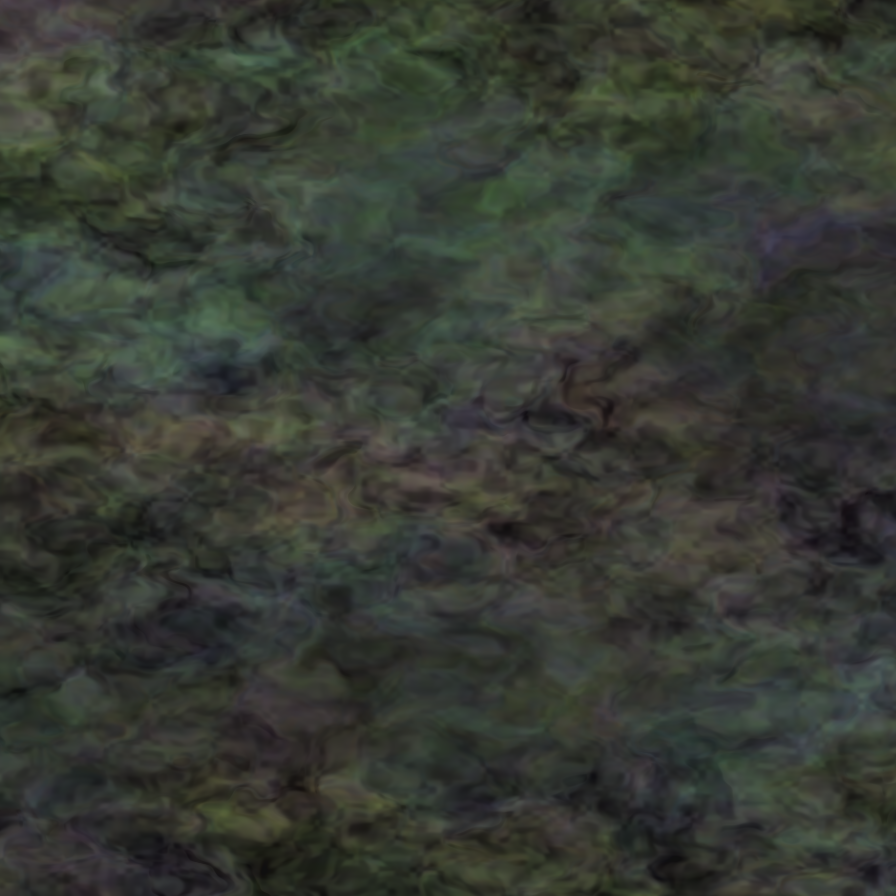
A Shadertoy shader for this texture:

```glsl
// Dark mossy ground: grey-green mottling in horizontally drawn, ragged patches.

const vec3  BASE_COLOR   = vec3(0.212, 0.222, 0.200);
const vec3  LIGHT_AXIS   = vec3(0.99, 1.04, 0.94);      // hue of brightness changes
const vec3  MOSS_TINT    = vec3(-0.005, 0.009, -0.013); // green against violet grey
const vec3  EARTH_TINT   = vec3(0.009, 0.000, -0.008);  // brown against slate
const float CONTRAST     = 0.042;
const float FLECK_DEPTH  = 0.045;
const float PATCH_FREQ   = 5.0;   // coarsest patches per canvas height
const float STRETCH      = 0.46;  // horizontal frequency of coarse patches
const float FINE_STRETCH = 0.74;  // horizontal frequency of fine grain
const float WARP         = 0.022;
const float NOISE_SIGMA  = 0.20;  // typical deviation of one noise layer

float hash(ivec2 cell, int seed) {
    uvec2 q = uvec2(cell) * uvec2(1597334673u, 3812015801u);
    uint h = q.x ^ q.y ^ (uint(seed) * 2654435769u);
    h = (h ^ (h >> 16)) * 2246822519u;
    h = (h ^ (h >> 13)) * 3266489917u;
    return float((h ^ (h >> 16)) >> 8) / 16777216.0;
}

// Smooth value noise, centred on zero.
float noise(vec2 p, int seed) {
    ivec2 c = ivec2(floor(p));
    vec2 f = fract(p);
    f = f * f * f * (f * (f * 6.0 - 15.0) + 10.0);
    float low  = mix(hash(c, seed), hash(c + ivec2(1, 0), seed), f.x);
    float high = mix(hash(c + ivec2(0, 1), seed), hash(c + ivec2(1, 1), seed), f.x);
    return mix(low, high, f.y) - 0.5;
}

// Layered noise of about unit deviation; layers grow rounder as they get finer.
float layers(vec2 p, float freq, float gain, int count, int seed) {
    float sum = 0.0, power = 0.0, amp = 1.0;
    for (int i = 0; i < count; i++) {
        float t = float(i) / float(max(count - 1, 1));
        float tilt = 0.22 * (hash(ivec2(i, 7), seed) - 0.5);
        vec2 q = vec2(p.x + tilt * p.y, p.y - tilt * p.x);
        q *= freq * vec2(mix(STRETCH, FINE_STRETCH, t), 1.0);
        sum += amp * noise(q + 13.7 * float(i), seed + i);
        power += amp * amp;
        amp *= gain;
        freq *= 2.03;
    }
    return sum / (NOISE_SIGMA * sqrt(power));
}

void mainImage(out vec4 fragColor, in vec2 fragCoord) {
    vec2 uv = fragCoord / iResolution.y;

    // Ragged edges: bend the ground by medium-sized noise.
    vec2 bend = vec2(layers(uv, 14.0, 0.7, 3, 11), 0.5 * layers(uv, 14.0, 0.7, 3, 23));
    vec2 p = uv + WARP * bend;

    // Brightness: broad patches plus grain that fades in the smoother areas.
    float roughness = smoothstep(-1.6, 1.0, layers(uv, 4.0, 0.6, 2, 37));
    float patches = layers(p, PATCH_FREQ, 0.86, 4, 41);
    float grain = layers(uv + 0.3 * WARP * bend, 36.0, 0.85, 3, 53);
    float light = 0.74 * patches + mix(0.35, 0.82, roughness) * grain;

    // Small dark hollows.
    float hollow = layers(p, 24.0, 0.8, 3, 67);
    float fleck = smoothstep(1.0, 2.6, hollow) * mix(0.4, 1.0, roughness);

    // Hue drifts in broad patches with a finer stain on top.
    float moss = 0.8 * layers(p, 4.0, 0.8, 4, 79) + 0.45 * layers(uv, 45.0, 0.8, 2, 91);
    float earth = layers(p, 6.0, 0.85, 5, 103);

    vec3 color = BASE_COLOR + LIGHT_AXIS * (CONTRAST * light - FLECK_DEPTH * fleck);
    color += (MOSS_TINT * (moss + 0.25 * light) + EARTH_TINT * earth)
           * clamp(1.0 + 0.2 * light, 0.5, 1.5);
    fragColor = vec4(clamp(color, 0.06, 0.46), 1.0);
}
```
